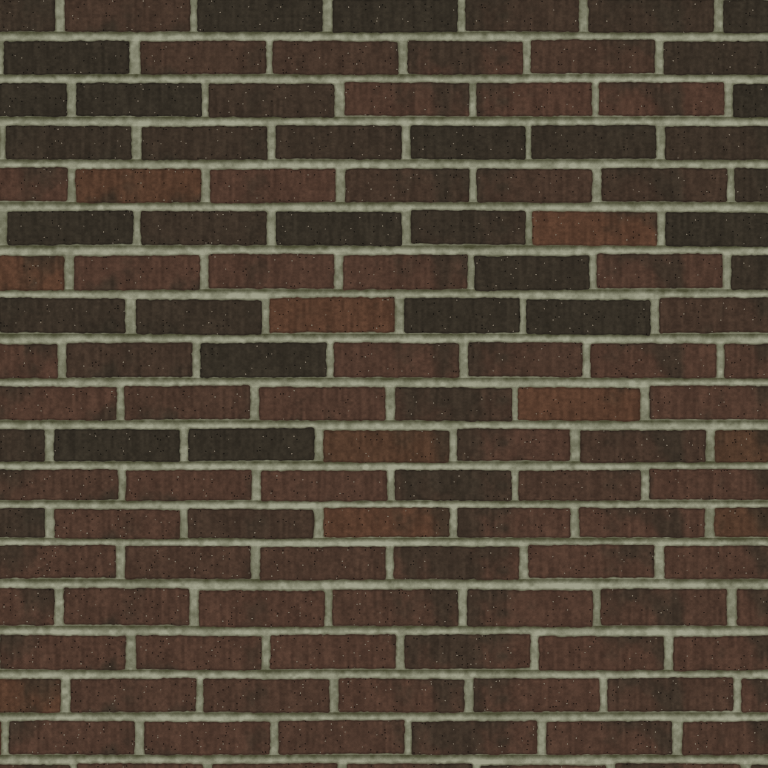
This texture is drawn by a WebGL 2 fragment shader. Its source:

```glsl
#version 300 es
precision highp float;

uniform vec2 u_resolution;
out vec4 outColor;

#define PITCH vec2(0.175, 0.0554)
#define JOINT vec2(0.0112, 0.0120)
#define CORNER 0.0028
#define WOBBLE 0.0024
#define BRICK_DARK vec3(0.205, 0.182, 0.147)
#define BRICK_RED vec3(0.308, 0.224, 0.180)
#define BRICK_RUST vec3(0.350, 0.240, 0.175)
#define FLECK vec3(0.47, 0.43, 0.37)
#define MORTAR_DARK vec3(0.29, 0.29, 0.20)
#define MORTAR_LIGHT vec3(0.62, 0.62, 0.54)

float hash(vec2 p) {
    return fract(sin(dot(p, vec2(127.1, 311.7))) * 43758.5453);
}

float noise(vec2 p) {
    vec2 i = floor(p), f = fract(p);
    f = f * f * (3.0 - 2.0 * f);
    return mix(mix(hash(i), hash(i + vec2(1, 0)), f.x),
               mix(hash(i + vec2(0, 1)), hash(i + vec2(1, 1)), f.x), f.y);
}

float fbm(vec2 p) {
    float sum = 0.0, amp = 0.5;
    for (int k = 0; k < 4; k++) {
        sum += amp * noise(p);
        p = p * 2.03 + 17.0;
        amp *= 0.5;
    }
    return sum / 0.9375;
}

float bump(float x, float center, float width) {
    float d = (x - center) / width;
    return exp(-d * d);
}

float roundedBox(vec2 p, vec2 halfSize, float r) {
    vec2 q = abs(p) - halfSize + r;
    return length(max(q, 0.0)) + min(max(q.x, q.y), 0.0) - r;
}

// Brick index in xy, offset from the centre of its cell in zw
vec4 layBricks(vec2 uv) {
    float down = 1.0 - uv.y;
    float sag = 0.0078 * bump(down, 0.52, 0.15) - 0.009 * bump(down, 0.73, 0.07);
    float course = (down - sag) / PITCH.y + 0.148;
    float row = floor(course);

    // Half bond with a slow drift, and one shorter brick in most courses
    float start = 0.081 + 0.013 * sin(row * 0.42) + 0.008 * (hash(vec2(row, 3.0)) - 0.5);
    start -= 0.5 * PITCH.x * mod(row, 2.0);
    float squeeze = 0.017 * smoothstep(0.58, 0.72, uv.x) * step(row, 12.5);
    float along = (uv.x + squeeze - start) / PITCH.x;

    vec2 local = vec2(fract(along) - 0.5, 0.5 - fract(course)) * PITCH;
    return vec4(floor(along), row, local);
}

vec3 brickColor(vec2 uv, vec2 id, float d) {
    float tone = 0.75 * hash(id + 5.3) + 0.25 * hash(vec2(id.y, 9.1));
    tone = mix(tone, 0.55 + 0.4 * tone, smoothstep(11.0, 13.5, id.y));
    vec3 col = mix(BRICK_DARK, BRICK_RED, smoothstep(0.2, 0.75, tone));
    col = mix(col, BRICK_RUST, 0.7 * step(0.86, hash(id + 21.7)));

    // Smoky patches, vertical drag marks and fine grain
    col = mix(col, BRICK_DARK, 0.65 * smoothstep(0.48, 0.75, fbm(uv * vec2(24.0, 18.0) + id)));
    col *= 0.90 + 0.20 * noise(uv * vec2(260.0, 35.0));
    col *= 0.82 + 0.36 * fbm(uv * 240.0);

    // Pale grit and dark pits
    vec2 cell = floor(uv * 270.0);
    vec2 spot = fract(uv * 270.0) - 0.3 - 0.4 * vec2(hash(cell + 2.0), hash(cell + 8.0));
    float dot1 = 1.0 - smoothstep(0.12, 0.42, length(spot));
    float kind = hash(cell + 40.0);
    col = mix(col, FLECK, dot1 * step(0.965, kind) * (0.4 + 0.6 * hash(cell)));
    col *= 1.0 - 0.4 * dot1 * step(kind, 0.05);

    // Darker rim
    return col * mix(0.80, 1.0, smoothstep(0.0, 0.0035, -d));
}

vec3 mortarColor(vec2 uv, vec2 local, vec2 halfSize, float d) {
    // Bed joints run from shade under a brick to light on the next one
    float across = local.y > 0.0 ? 1.0 - (local.y - halfSize.y) / JOINT.y
                                 : -(local.y + halfSize.y) / JOINT.y;
    float bed = smoothstep(-0.001, 0.001, abs(local.y) - halfSize.y);
    float light = mix(0.68, 0.12 + 0.75 * smoothstep(0.0, 0.65, across), bed);
    light += 0.75 * (fbm(uv * 130.0) - 0.5) + 0.35 * (fbm(uv * 20.0) - 0.5);
    light *= mix(0.55, 1.0, smoothstep(0.0, 0.0035, d));
    return mix(MORTAR_DARK, MORTAR_LIGHT, clamp(light, 0.0, 1.0));
}

void main() {
    float size = min(u_resolution.x, u_resolution.y);
    vec2 uv = gl_FragCoord.xy / size;
    vec4 brick = layBricks(uv);
    vec2 id = brick.xy, local = brick.zw;
    vec2 halfSize = 0.5 * (PITCH - JOINT);

    // Each brick sits slightly off place and tilted, with a worn outline
    vec2 p = local - 0.0032 * (vec2(hash(id + 1.1), hash(id + 7.7)) - 0.5);
    p.y += p.x * 0.018 * (hash(id + 13.0) - 0.5);
    float d = roundedBox(p, halfSize, CORNER);
    d += WOBBLE * (fbm(uv * 60.0) - 0.5) + 0.5 * WOBBLE * (noise(uv * 230.0) - 0.5);

    float edge = max(0.0011, 0.75 / size);
    vec3 col = mix(brickColor(uv, id, d), mortarColor(uv, local, halfSize, d),
                   smoothstep(-edge, edge, d));
    outColor = vec4(col, 1.0);
}
```
